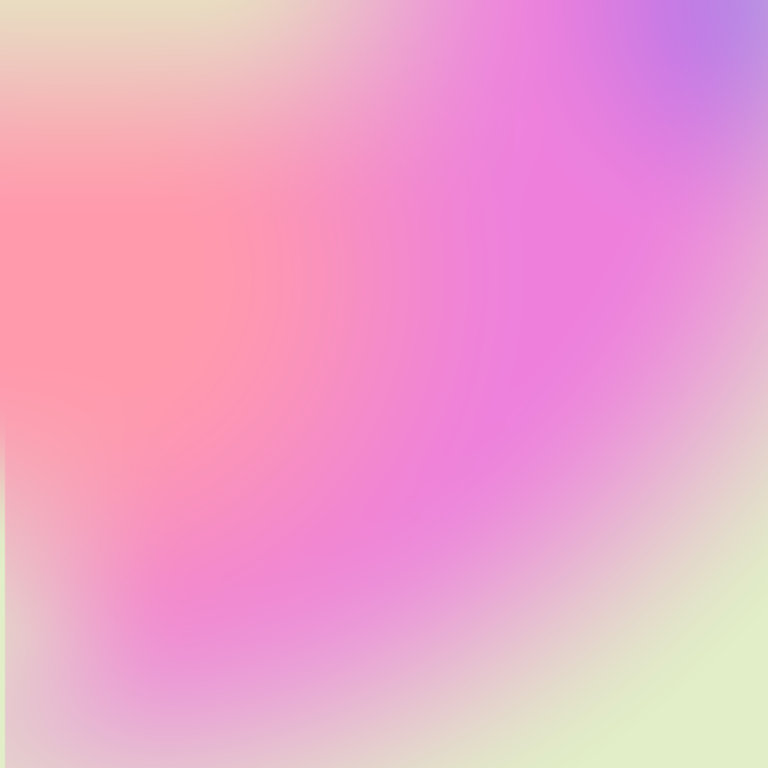
A Shadertoy shader for this background:

```glsl
// Soft mesh gradient: a coral glow and an orchid arc over cream, with a violet corner.

#define CREAM   vec3(0.882, 0.935, 0.780)
#define SAND    vec3(0.908, 0.890, 0.755)
#define ORCHID  vec3(0.932, 0.502, 0.864)
#define CORAL   vec3(1.000, 0.603, 0.678)
#define VIOLET  vec3(0.680, 0.462, 0.920)
#define ARC_CENTER   vec2(0.17, 0.92)
#define CORAL_CENTER vec2(0.10, 0.64)
#define ARC_POWER    1.8
#define STRIP_WIDTH  0.0065

// Smooth ramp from 0 at "from" to 1 at "to", in either direction.
float ramp(float from, float to, float x) {
    float t = clamp((x - from) / (to - from), 0.0, 1.0);
    return t * t * (3.0 - 2.0 * t);
}

// Distance with a slightly flattened diagonal.
float arcDistance(vec2 offset) {
    vec2 d = pow(abs(offset) + 1e-4, vec2(ARC_POWER));
    return pow(d.x + d.y, 1.0 / ARC_POWER);
}

void mainImage(out vec4 fragColor, in vec2 fragCoord) {
    vec2 uv = fragCoord / iResolution.xy;

    // Warm core blending outward into orchid
    float coral = ramp(0.62, 0.14, distance(uv, CORAL_CENTER));
    vec3 glow = mix(ORCHID, CORAL, coral);

    // Violet top right corner
    glow = mix(glow, VIOLET, ramp(0.36, -0.05, distance(uv, vec2(1.0))));

    // Broad arc that fades to cream at the lower right
    float arc = ramp(1.14, 0.66, arcDistance((uv - ARC_CENTER) * vec2(0.97, 1.0)));
    vec3 color = mix(CREAM, glow, arc);

    // Pale haze along the lower left side
    float haze = 0.85 * ramp(0.25, -0.10, uv.x) * ramp(0.55, 0.15, uv.y);
    haze *= 1.0 - 0.7 * ramp(0.20, -0.05, uv.y);
    color = mix(color, CREAM, haze);

    // Sandy light at the top left
    color = mix(color, SAND, ramp(0.75, 0.25, uv.x) * ramp(0.70, 1.06, uv.y));

    // Thin cream strip on the left edge
    float pixel = 1.0 / iResolution.x;
    float strip = ramp(STRIP_WIDTH + pixel, STRIP_WIDTH - pixel, uv.x);
    color = mix(color, CREAM, strip * ramp(0.48, 0.25, uv.y));

    fragColor = vec4(color, 1.0);
}
```
